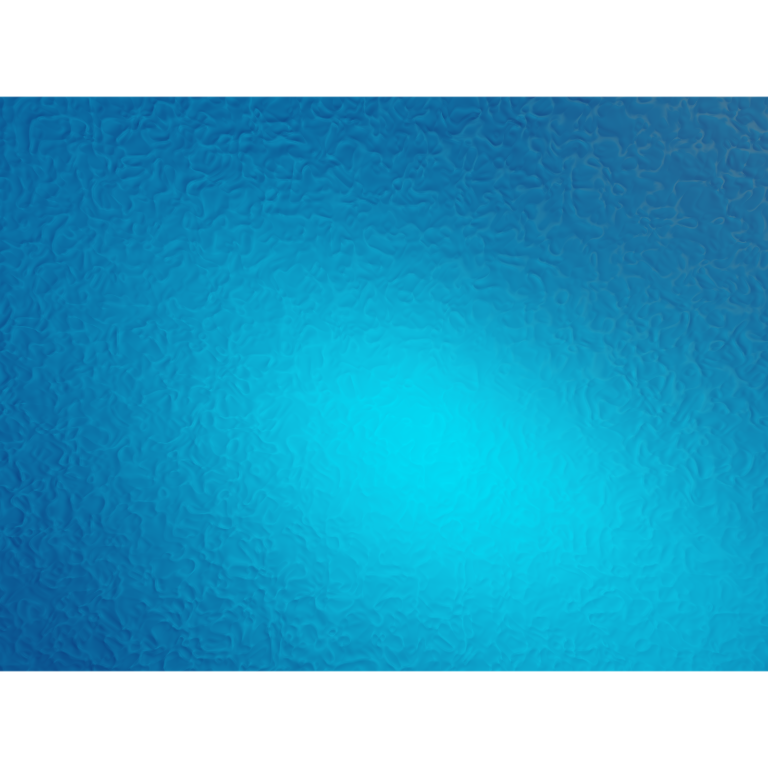
This texture is drawn by a three.js fragment shader. Its source:

```glsl
// Draws a wide band of embossed cyan foil with a soft tilted glow, on white.
varying vec2 vUv;

const float BAND_BOTTOM = 0.126;
const float BAND_TOP = 0.874;
const float EDGE_SOFTNESS = 0.0015;

const vec2 GLOW_CENTER = vec2(0.53, 0.44);
const float GLOW_TILT = -0.436;
const float GLOW_LENGTH = 0.36;
const float GLOW_RISE = 0.22;
const float GLOW_FALL = 0.30;
const float GLOW_GAIN = 0.41;
const vec2 SPILL_CENTER = vec2(0.90, 0.20);
const float SPILL_RADIUS = 0.33;
const float SPILL_GAIN = 0.19;
const float BASE_LIGHT = 0.40;

const float GRAIN_SCALE = 62.0;
const float GRAIN_WARP = 0.9;
const float EMBOSS_STEP = 0.0028;
const float EMBOSS_GAIN = 0.13;
const float CREASE_GAIN = 0.05;
const vec3 SHEEN_COLOR = vec3(0.34, 0.46, 0.55);

float hash(vec2 p) {
  vec3 q = fract(vec3(p.xyx) * 0.1031);
  q += dot(q, q.yzx + 33.33);
  return fract((q.x + q.y) * q.z);
}

float noise(vec2 p) {
  vec2 i = floor(p);
  vec2 f = fract(p);
  f = f * f * (3.0 - 2.0 * f);
  return mix(mix(hash(i), hash(i + vec2(1.0, 0.0)), f.x),
             mix(hash(i + vec2(0.0, 1.0)), hash(i + vec2(1.0, 1.0)), f.x), f.y);
}

float ridge(vec2 p) {
  return 1.0 - abs(2.0 * noise(p) - 1.0);
}

// Wrinkled relief: two octaves of warped creases
float relief(vec2 uv) {
  vec2 p = uv * GRAIN_SCALE;
  p += GRAIN_WARP * (vec2(noise(p * 0.6 + 17.0), noise(p * 0.6 + 53.0)) - 0.5);
  vec2 turned = mat2(0.8, 0.6, -0.6, 0.8) * p;
  return 0.65 * ridge(p) + 0.35 * ridge(turned * 1.8 + 91.0);
}

// Tilted glow, steeper above than below, with a spill to the lower right
float glowLight(vec2 uv) {
  vec2 d = uv - GLOW_CENTER;
  float c = cos(GLOW_TILT);
  float s = sin(GLOW_TILT);
  float along = (c * d.x + s * d.y) / GLOW_LENGTH;
  float across = c * d.y - s * d.x;
  across /= across > 0.0 ? GLOW_RISE : GLOW_FALL;
  vec2 spill = (uv - SPILL_CENTER) / SPILL_RADIUS;
  return GLOW_GAIN * exp(-along * along - across * across)
       + SPILL_GAIN * exp(-dot(spill, spill));
}

vec3 foilColor(float light) {
  float red = 0.045 - 0.045 * smoothstep(0.76, 0.88, light);
  return vec3(red, light, 0.32 + 0.745 * light);
}

void main() {
  vec2 uv = vUv;
  float glow = glowLight(uv);
  float corner = exp(-12.0 * dot(uv - vec2(0.0, BAND_BOTTOM), uv - vec2(0.0, BAND_BOTTOM)));
  float light = BASE_LIGHT + glow - 0.07 * corner;
  light += 0.02 * (noise(uv * 9.0) - 0.5);

  // Creases are lit from the glow, and fade within it
  vec2 toGlow = GLOW_CENTER - uv;
  vec2 lamp = EMBOSS_STEP * toGlow / (length(toGlow) + 0.05);
  float emboss = relief(uv - lamp) - relief(uv + lamp);
  float crease = smoothstep(0.72, 0.98, relief(uv));
  float calm = smoothstep(0.12, 0.42, glow);
  float lowRight = smoothstep(0.5, 0.9, uv.x) * smoothstep(0.5, 0.25, uv.y);
  float strength = mix(1.0, 0.45, max(calm, lowRight));
  strength *= 0.65 + 0.7 * noise(uv * 6.0 + 31.0);
  light += strength * (EMBOSS_GAIN * emboss + CREASE_GAIN * (crease - 0.2));

  // Grey sheen in the upper right corner
  vec3 color = foilColor(light);
  float sheen = exp(-9.0 * dot(uv - vec2(1.0, BAND_TOP), uv - vec2(1.0, BAND_TOP)));
  color = mix(color, SHEEN_COLOR, sheen * (0.3 + 0.4 * crease));

  // White margins above and below
  float band = smoothstep(-EDGE_SOFTNESS, EDGE_SOFTNESS, uv.y - BAND_BOTTOM)
             * smoothstep(-EDGE_SOFTNESS, EDGE_SOFTNESS, BAND_TOP - uv.y);
  gl_FragColor = vec4(mix(vec3(1.0), clamp(color, 0.0, 1.0), band), 1.0);
}
```
